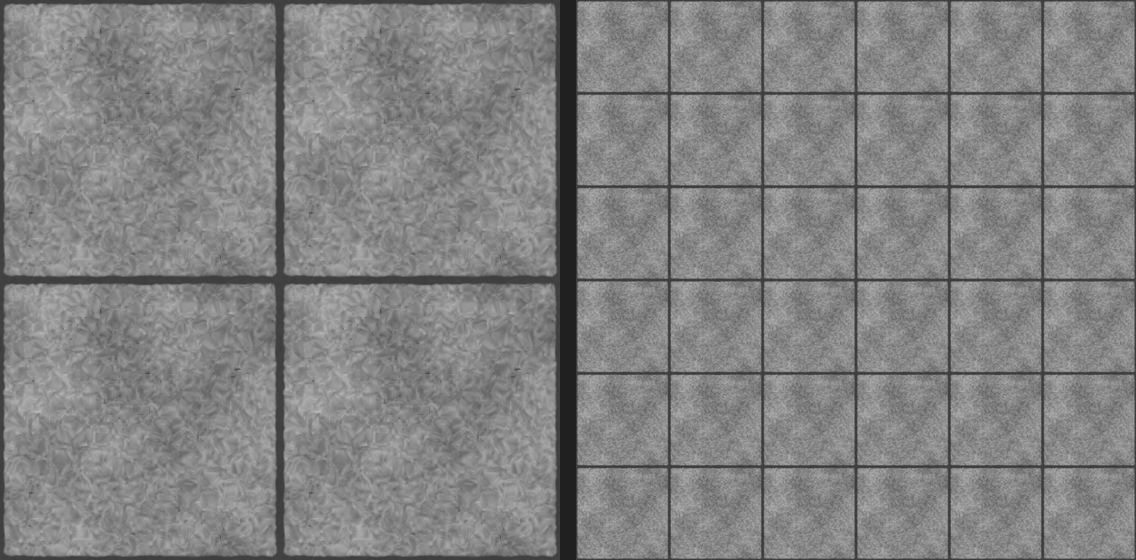
Left: one tile. Right: repeated 3 by 3.
Reproduce this texture procedurally as a three.js fragment shader.

```glsl
// Square grey stone tiles with mottled, grainy faces and dark worn grout lines.
#define TILES 2.0
#define GROUT_HALF 0.0145
#define CORNER_RADIUS 0.018
#define EDGE_WEAR 0.010
#define EDGE_SOFTNESS 0.0045
#define CLOUD_AMOUNT 0.23
#define GRAIN_AMOUNT 0.24
#define PIT_DEPTH 0.13
#define FLECK_LIGHT 0.07
#define STONE_COLOR vec3(0.528)
#define GROUT_COLOR vec3(0.252)

varying vec2 vUv;

float hash(vec2 p) {
  vec3 q = fract(vec3(p.xyx) * 0.1031);
  q += dot(q, q.yzx + 33.33);
  return fract((q.x + q.y) * q.z);
}

// Value noise that wraps once per tile; cells is a whole number.
float noise(vec2 p, float cells, float seed) {
  p *= cells;
  vec2 i = floor(p);
  vec2 f = p - i;
  f = f * f * (3.0 - 2.0 * f);
  vec2 a = mod(i, cells) + seed;
  vec2 b = mod(i + 1.0, cells) + seed;
  return mix(mix(hash(a), hash(vec2(b.x, a.y)), f.x),
             mix(hash(vec2(a.x, b.y)), hash(b), f.x), f.y);
}

// Broad stains: octaves of wrapping noise, centred on zero.
float clouds(vec2 p) {
  float sum = 0.0;
  float weight = 0.5;
  float cells = 5.0;
  for (int i = 0; i < 4; i++) {
    sum += weight * (noise(p, cells, 17.0 + cells) - 0.5);
    weight *= 0.58;
    cells *= 2.0;
  }
  return sum;
}

// Fine curly grain, bent by a coarser noise.
float grain(vec2 p) {
  vec2 bend = vec2(noise(p, 26.0, 71.0), noise(p, 26.0, 113.0)) - 0.5;
  vec2 q = p + 0.03 * bend;
  return 0.6 * (noise(q, 64.0, 211.0) - 0.5)
       + 0.4 * (noise(q, 120.0, 307.0) - 0.5);
}

// Signed distance to the tile outline, roughened along its edges.
float tileDistance(vec2 p) {
  vec2 q = abs(p - 0.5) - (0.5 - GROUT_HALF - CORNER_RADIUS);
  float d = length(max(q, 0.0)) + min(max(q.x, q.y), 0.0) - CORNER_RADIUS;
  float wear = 0.6 * noise(p, 32.0, 401.0) + 0.4 * noise(p, 70.0, 503.0);
  return d + EDGE_WEAR * (wear - 0.5);
}

void main() {
  vec2 p = fract(vUv * TILES);

  // Stone face
  float shade = CLOUD_AMOUNT * clouds(p) + GRAIN_AMOUNT * grain(p);
  float pits = smoothstep(0.86, 0.98, noise(p, 75.0, 607.0));
  float pitZones = smoothstep(0.45, 0.75, noise(p, 9.0, 701.0));
  float flecks = smoothstep(0.87, 0.98, noise(p, 68.0, 809.0));
  shade += FLECK_LIGHT * flecks - PIT_DEPTH * pits * pitZones;

  // Slightly darkened rim and grout
  float d = tileDistance(p);
  shade -= 0.045 * smoothstep(-0.012, 0.0, d);
  float grout = smoothstep(-EDGE_SOFTNESS, EDGE_SOFTNESS, d);
  vec3 groutColor = GROUT_COLOR + 0.02 * (noise(p, 60.0, 907.0) - 0.5);

  gl_FragColor = vec4(mix(STONE_COLOR + shade, groutColor, grout), 1.0);
}
```
